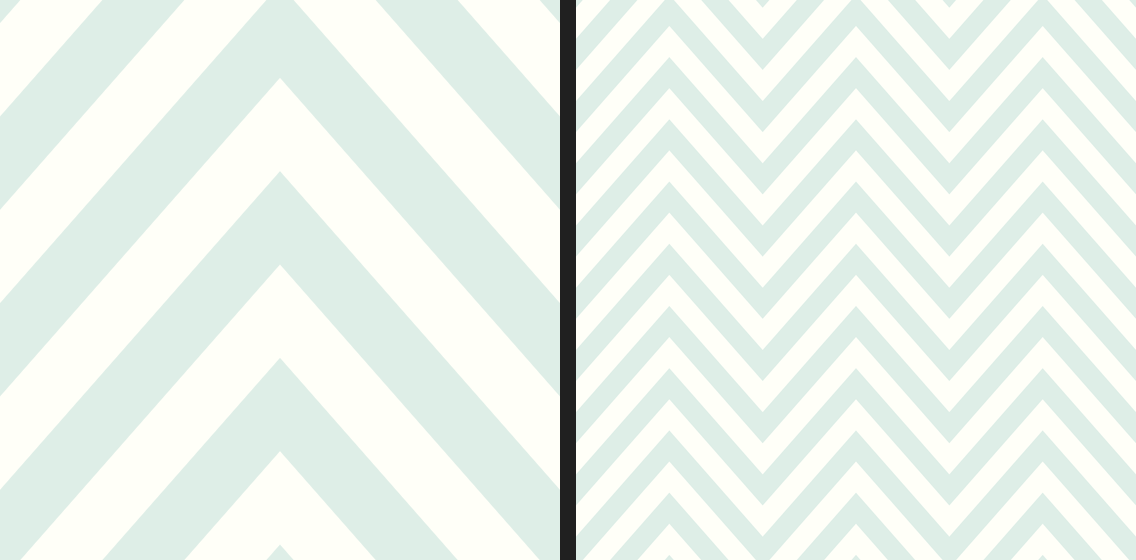
Left: one tile. Right: repeated 3 by 3.
A WebGL 2 fragment shader for this pattern:

```glsl
#version 300 es
precision highp float;
// Wide pale mint chevrons on cream, three repeats down and one peak across.
// A vertical stripe phase is sheared by the distance from the centre line,
// then turned into a signed distance for smooth band edges.

uniform vec2 u_resolution;
out vec4 fragColor;

// Signed distance to the band edge, positive inside the mint band.
float chevronBand(vec2 uv) {
    float phase = 3.0 * (1.0 - uv.y) - 3.414 * abs(uv.x - 0.5) - 0.917;
    float fromBandCentre = abs(fract(phase + 0.25) - 0.5);
    return (0.25 - fromBandCentre) / length(vec2(3.0, 3.414));
}

void main() {
    vec2 uv = gl_FragCoord.xy / u_resolution;
    float pixelSize = 1.0 / min(u_resolution.x, u_resolution.y);

    vec3 cream = vec3(1.0, 1.0, 0.973);
    vec3 mint = vec3(0.871, 0.933, 0.906);

    // One pixel of edge smoothing
    float coverage = clamp(chevronBand(uv) / pixelSize + 0.5, 0.0, 1.0);
    fragColor = vec4(mix(cream, mint, coverage), 1.0);
}
```
